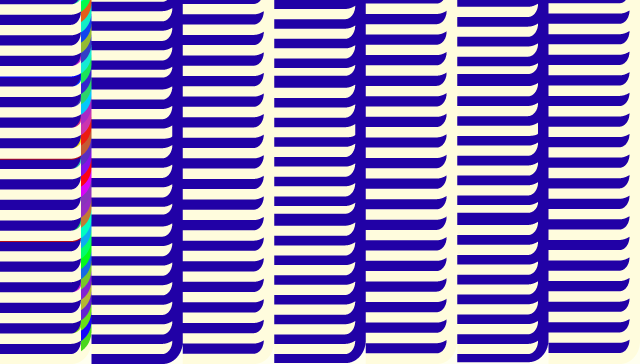
Write a WebGL 1 fragment shader that draws this pattern.

```glsl
precision highp float;
// Seven columns of stacked bars whose right ends sweep up into pointed tips.
// Columns alternate navy-on-cream and cream-on-navy with rounded lower corners;
// the first has a confetti spine. Hard shapes are smoothed by supersampling.

uniform vec2 u_resolution;

#define COLUMNS 7.0
#define ROWS_HEIGHT 4.0      // canvas height in column widths
#define DARK_PITCH 0.2261    // spacing of navy bars
#define LIGHT_PITCH 0.2165   // spacing of cream bars
#define BAR 0.112            // bar thickness
#define TIP_RISE 0.147       // height of the tip above the bar's base
#define BEND_X 0.775         // where the bar starts to bend
#define TIP_X 0.885          // where the tip ends
#define NAVY vec3(0.13, 0.005, 0.65)
#define CREAM vec3(1.0, 0.99, 0.865)
#define PALE vec3(1.0, 1.0, 0.94)
#define SAMPLES 4

float hash(float n) {
  return fract(sin(n * 12.9898 + 4.1) * 4375.85);
}

// Vivid colour from a seed, sometimes dulled
vec3 confetti(float seed) {
  float hue = hash(seed) * 6.0;
  vec3 c = clamp(abs(mod(hue + vec3(0.0, 4.0, 2.0), 6.0) - 3.0) - 1.0, 0.0, 1.0);
  return mix(c, vec3(0.55, 0.45, 0.4), 0.6 * hash(seed + 31.0));
}

// Quarter-ellipse rise, from 0 at t = 0 to 1 at t = 1
float sweep(float t) {
  t = clamp(t, 0.0, 1.0);
  return 1.0 - sqrt(1.0 - t * t);
}

vec3 scene(vec2 p) {
  float column = floor(p.x);
  float x = fract(p.x);
  bool inverted = mod(column, 2.0) > 0.5;
  bool colourful = column < 0.5;
  vec3 ground = inverted ? NAVY : CREAM;
  vec3 ink = inverted ? CREAM : NAVY;

  // Rows, counted upwards from the lowest bar
  float pitch = inverted ? LIGHT_PITCH + 0.0007 * (column - 3.0) : DARK_PITCH;
  float base = 0.109 + (inverted ? 0.0 : 0.002 * column);
  float margin = 0.04;
  float rowPos = p.y - base + margin;
  float row = floor(rowPos / pitch);
  float y = rowPos - row * pitch - margin;
  bool hasBar = row >= 0.0;

  // Upper and lower edges of the bar; some cream bars are thin or blunt
  float t = clamp((x - BEND_X) / (TIP_X - BEND_X), 0.0, 1.0);
  bool thin = inverted && row > 0.5 && mod(row, 7.0) < 0.5;
  bool blunt = inverted && abs(row - 11.0) < 0.5;
  float lift = thin ? 0.027 : 0.0;
  float lower = lift + (blunt ? 0.03 : TIP_RISE - lift) * sweep(t);
  float upper = BAR + (TIP_RISE - BAR) * t * t;
  float corner = 0.25 * sweep((x - 0.78) / 0.22);

  vec3 colour = ground;
  if (hasBar && x < TIP_X) {
    if (y > lower && y < upper) {
      colour = ink;
      // Thin coloured line along the top of a few bars
      if (colourful && row > 1.5 && mod(row, 4.0) == 1.0 && y > upper - 0.012)
        colour = row > 12.0 ? vec3(0.0, 0.0, 1.0) : vec3(0.7, 0.05, 0.1);
    }
    // Coloured slivers under some of the tips
    float sliver = mix(lower, corner, 0.6);
    if (colourful && y < lower && y > sliver && hash(row + 7.0) > 0.5)
      colour = confetti(row + 60.0);
  }

  // Confetti spine of curved bands
  float spineY = p.y - base - corner;
  if (colourful && x > TIP_X && spineY > 0.0)
    colour = confetti(floor(spineY / (0.5 * DARK_PITCH)) + 3.0);

  // Rounded lower corner of the column
  float foot = inverted ? 0.005 * (column - 1.0) : 0.0;
  if (p.y < foot + corner && x > 0.78 || p.y < foot) colour = PALE;
  return colour;
}

void main() {
  vec3 total = vec3(0.0);
  for (int i = 0; i < SAMPLES; i++) {
    for (int j = 0; j < SAMPLES; j++) {
      vec2 offset = (vec2(float(i), float(j)) + 0.5) / float(SAMPLES) - 0.5;
      vec2 uv = (gl_FragCoord.xy + offset) / u_resolution;
      total += scene(uv * vec2(COLUMNS, ROWS_HEIGHT));
    }
  }
  gl_FragColor = vec4(total / float(SAMPLES * SAMPLES), 1.0);
}
```
